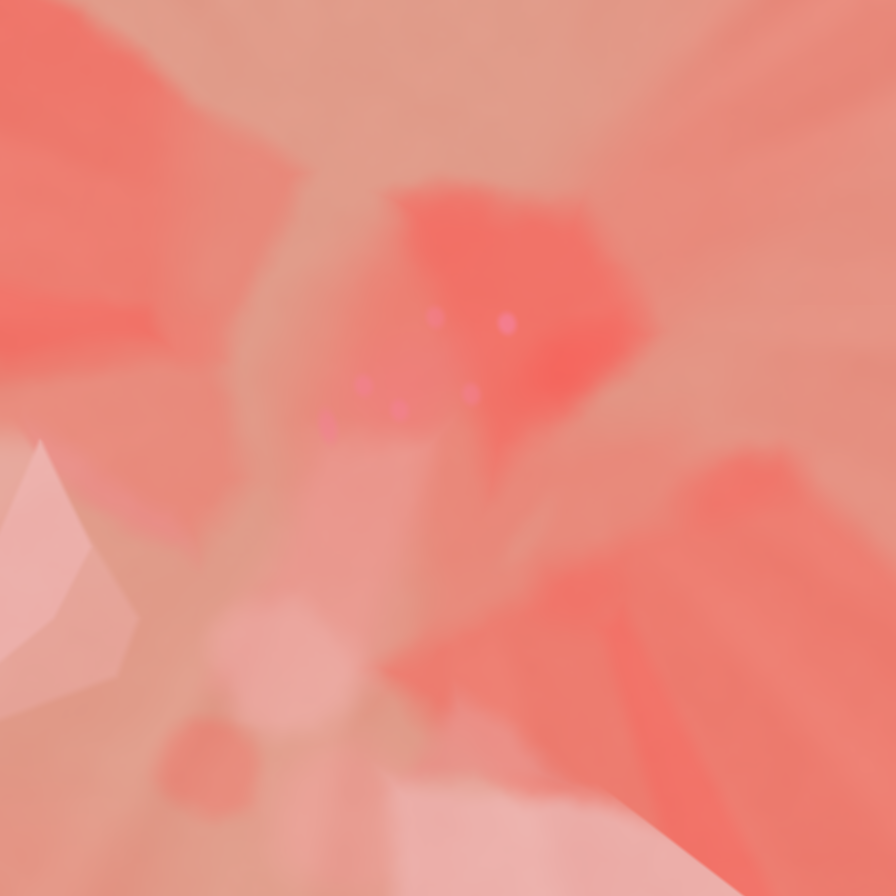
Reproduce this background procedurally as a WebGL 1 fragment shader.

```glsl
precision highp float;
// Abstract coral wash: soft painted facets and pale petals on a warm tan ground.
// Feathered convex quads and ellipses are layered over a gradient; a noise warp
// roughens their borders, and angular noise adds faint rays toward the margins.

uniform vec2 u_resolution;

const vec3 TAN = vec3(0.88, 0.61, 0.54);
const vec3 ROSE_TAN = vec3(0.90, 0.57, 0.51);
const vec3 SALMON = vec3(0.915, 0.53, 0.475);
const vec3 CORAL = vec3(0.93, 0.49, 0.44);
const vec3 RED = vec3(0.95, 0.44, 0.40);
const vec3 HOT_RED = vec3(0.965, 0.39, 0.36);
const vec3 BLUSH = vec3(0.915, 0.62, 0.58);
const vec3 PALE_PINK = vec3(0.925, 0.685, 0.665);
const vec3 PETAL_PINK = vec3(0.95, 0.50, 0.55);
const vec2 RAY_CENTER = vec2(0.48, 0.66);
const float WARP = 0.035;
const float RAY_GAIN = 0.035;
const float GRAIN_GAIN = 0.018;
const float CRISP = 0.0025;

float hash(vec2 p) {
  vec3 q = fract(p.xyx * 0.1031);
  q += dot(q, q.yzx + 33.33);
  return fract((q.x + q.y) * q.z);
}

float noise(vec2 p) {
  vec2 i = floor(p), f = fract(p);
  f *= f * (3.0 - 2.0 * f);
  return mix(mix(hash(i), hash(i + vec2(1, 0)), f.x),
             mix(hash(i + vec2(0, 1)), hash(i + 1.0), f.x), f.y);
}

float fbm(vec2 p) {
  float sum = 0.0, gain = 0.5;
  for (int i = 0; i < 4; i++) {
    sum += gain * noise(p);
    p = p * 2.03 + 7.1;
    gain *= 0.5;
  }
  return sum;
}

// Signed distance to the line a-b, negative on its left
float side(vec2 p, vec2 a, vec2 b) {
  vec2 e = normalize(b - a);
  return dot(p - a, vec2(e.y, -e.x));
}

float feather(float d, float soft) {
  return 1.0 - smoothstep(-soft, soft, d);
}

// Convex quad with counter-clockwise corners
float quad(vec2 p, vec2 a, vec2 b, vec2 c, vec2 d, float soft) {
  float e = max(max(side(p, a, b), side(p, b, c)), max(side(p, c, d), side(p, d, a)));
  return feather(e, soft);
}

// Ellipse that fades from inner (fraction of its radius) to its rim
float blob(vec2 p, vec2 center, vec2 radius, float angle, float inner) {
  float c = cos(angle), s = sin(angle);
  p -= center;
  p = vec2(c * p.x + s * p.y, c * p.y - s * p.x);
  return 1.0 - smoothstep(inner, 1.0, length(p / radius));
}

void main() {
  vec2 p = gl_FragCoord.xy / u_resolution;
  vec2 w = p + WARP * (vec2(fbm(p * 13.0), fbm(p * 13.0 + 40.0)) - 0.47);

  // Ground and broad haze
  vec3 col = mix(TAN, ROSE_TAN, smoothstep(0.55, 0.95, p.x));
  col = mix(col, ROSE_TAN, 0.7 * blob(p, vec2(0.0), vec2(0.25, 0.2), 0.0, 0.2));
  col = mix(col, SALMON, 0.75 * quad(p, vec2(0.72, 0.60), vec2(1.15, 1.03), vec2(0.95, 1.12), vec2(0.6, 0.75), 0.06));
  col = mix(col, SALMON, 0.9 * blob(w, vec2(0.49, 0.57), vec2(0.22, 0.27), -0.5, 0.45));

  // Left facets
  col = mix(col, SALMON, 0.85 * quad(w, vec2(-0.1, 0.57), vec2(0.21, 0.385), vec2(0.28, 0.47), vec2(0.24, 0.66), 0.025));
  float leftFade = 1.0 - 0.4 * smoothstep(0.15, 0.26, w.x);
  col = mix(col, mix(CORAL, RED, 0.4 * smoothstep(0.75, 1.0, p.y)),
            leftFade * quad(w, vec2(-0.1, 0.56), vec2(0.255, 0.60), vec2(0.34, 0.805), vec2(-0.1, 1.117), 0.02));
  col = mix(col, RED, 0.8 * quad(w, vec2(-0.1, 0.59), vec2(0.18, 0.62), vec2(0.17, 0.66), vec2(-0.1, 0.69), 0.018));
  col = mix(col, vec3(0.915, 0.56, 0.54), 0.8 * quad(w, vec2(0.03, 0.48), vec2(0.20, 0.385), vec2(0.19, 0.43), vec2(0.04, 0.52), 0.02));

  // Lower right facets
  col = mix(col, SALMON, 0.85 * quad(w, vec2(0.45, 0.25), vec2(0.85, 0.45), vec2(0.75, 0.53), vec2(0.48, 0.5), 0.05));
  col = mix(col, CORAL, quad(mix(w, p, smoothstep(0.8, 0.95, p.x)), vec2(0.42, 0.25), vec2(1.1, -0.35), vec2(1.1, 0.275), vec2(0.87, 0.49), 0.025));
  col = mix(col, RED, 0.65 * blob(w, vec2(0.83, 0.455), vec2(0.10, 0.06), 0.4, 0.1));
  col = mix(col, RED, 0.65 * blob(w, vec2(0.645, 0.34), vec2(0.08, 0.07), 0.0, 0.1));
  col = mix(col, RED, 0.85 * quad(p, vec2(0.67, 0.30), vec2(0.775, -0.05), vec2(0.89, -0.05), vec2(0.695, 0.32), 0.014));
  col = mix(col, ROSE_TAN, 0.8 * blob(w, vec2(0.59, 0.405), vec2(0.08, 0.025), 0.85, 0.1));

  // Red heart
  col = mix(col, CORAL, 0.75 * blob(w, vec2(0.47, 0.63), vec2(0.11, 0.19), -0.2, 0.3));
  col = mix(col, RED, 0.9 * quad(w, vec2(0.55, 0.475), vec2(0.725, 0.625), vec2(0.645, 0.765), vec2(0.45, 0.765), 0.03));
  col = mix(col, RED, 0.7 * blob(w, vec2(0.51, 0.745), vec2(0.07, 0.07), 0.0, 0.2));
  col = mix(col, HOT_RED, 0.75 * blob(w, vec2(0.645, 0.595), vec2(0.11, 0.06), 0.5, 0.1));

  // Pale central column and its shadow
  col = mix(col, vec3(0.92, 0.60, 0.565), 0.85 * quad(w, vec2(0.24, 0.25), vec2(0.415, 0.24), vec2(0.48, 0.51), vec2(0.36, 0.51), 0.03));
  col = mix(col, mix(BLUSH, PALE_PINK, 0.5), 0.9 * blob(w, vec2(0.325, 0.255), vec2(0.11, 0.095), -0.5, 0.5));
  col = mix(col, SALMON, 0.8 * blob(w, vec2(0.24, 0.145), vec2(0.075, 0.075), 0.0, 0.5));

  // Pink corner petals
  col = mix(col, BLUSH, 0.9 * blob(w, vec2(0.39, 0.08), vec2(0.12, 0.12), 0.0, 0.4));
  col = mix(col, vec3(0.915, 0.57, 0.54), 0.8 * quad(w, vec2(0.45, 0.13), vec2(0.64, 0.13), vec2(0.6, 0.17), vec2(0.51, 0.22), 0.02));
  float lowerPetal = quad(w, vec2(0.45, -0.1), vec2(1.1, -0.1), vec2(0.68, 0.11), vec2(0.44, 0.13), 0.025);
  col = mix(col, PALE_PINK, lowerPetal * feather(side(p, vec2(0.83, 0.0), vec2(0.635, 0.15)), CRISP));
  col = mix(col, mix(TAN, PALE_PINK, 0.5), quad(p, vec2(-0.1, 0.16), vec2(0.13, 0.245), vec2(0.155, 0.31), vec2(-0.1, 0.72), 0.006) * feather(p.y - 0.51, 0.03));
  float leftPetal = quad(p, vec2(-0.1, 0.18), vec2(0.06, 0.31), vec2(0.102, 0.39), vec2(0.045, 0.51), 0.004);
  col = mix(col, PALE_PINK, leftPetal * feather(side(p, vec2(0.045, 0.51), vec2(0.0, 0.526)), CRISP));

  // Pink glow with zigzag spots
  col = mix(col, PETAL_PINK, 0.3 * blob(w, vec2(0.45, 0.57), vec2(0.12, 0.09), 0.3, 0.0));
  for (int i = 0; i < 6; i++) {
    float k = float(i), odd = mod(k, 2.0);
    float lift = odd * (0.0965 - 0.0104 * (k - 3.4) * (k - 3.4));
    vec2 spot = vec2(0.366 + 0.04 * k, 0.524 + 0.009 * k + lift);
    vec2 radius = vec2(0.015, i == 0 ? 0.029 : 0.018);
    col = mix(col, vec3(0.96, 0.50, 0.60), (i == 5 ? 0.75 : 0.45) * blob(p, spot, radius, 0.2, 0.3));
  }

  // Faint rays and brush grain
  vec2 r = p - RAY_CENTER;
  float ray = noise(vec2(12.0 * atan(r.y, -r.x) + 60.0, 3.0)) - 0.5;
  float light = RAY_GAIN * ray * smoothstep(0.25, 0.55, length(r)) + GRAIN_GAIN * (fbm(w * 24.0) - 0.47);
  gl_FragColor = vec4(col + light * vec3(0.3, 1.0, 1.0), 1.0);
}
```
